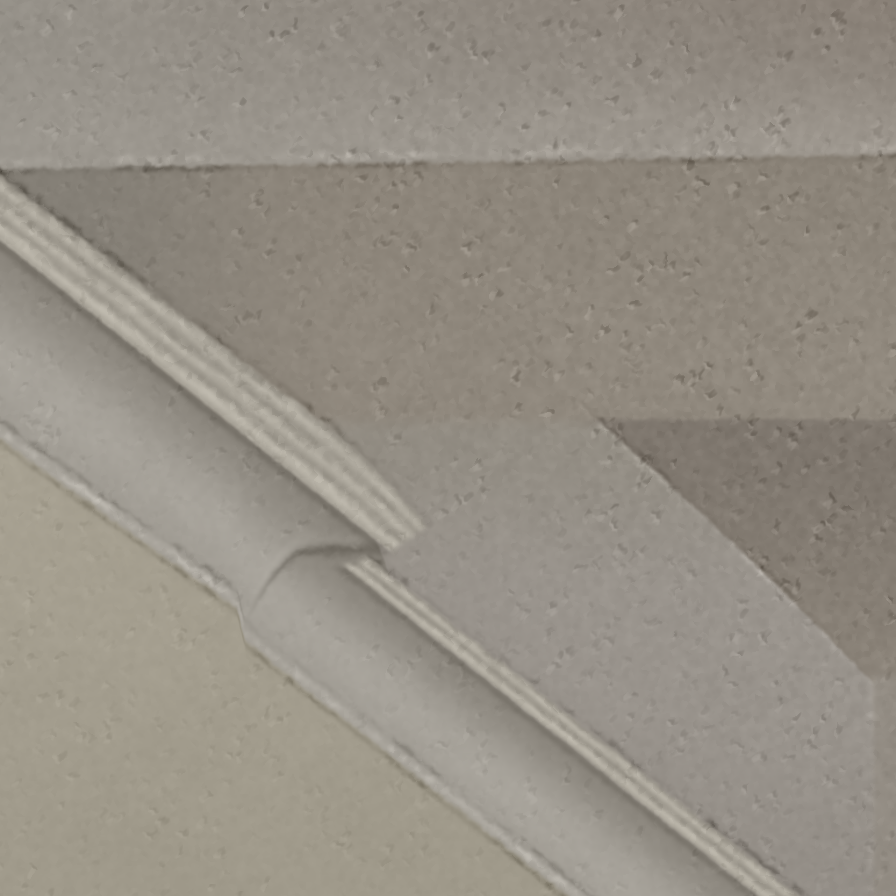
Reproduce this texture procedurally as a WebGL 1 fragment shader.

```glsl
precision highp float;
// Weathered plaster planes crossed by two stepped diagonal mouldings with ribbed edges.
uniform vec2 u_resolution;

vec2 hash2(vec2 p) {
  return fract(sin(vec2(dot(p, vec2(127.1, 311.7)), dot(p, vec2(269.5, 183.3)))) * 43758.5);
}

// x: distance to the nearest cell point, y: random value of that cell
vec2 cellular(vec2 p) {
  vec2 cell = floor(p), best = vec2(9.0, 0.0);
  for (int j = -1; j <= 1; j++) {
    for (int i = -1; i <= 1; i++) {
      vec2 id = cell + vec2(float(i), float(j));
      vec2 h = hash2(id);
      float d = length(id + h - p);
      if (d < best.x) best = vec2(d, fract(h.x * 13.0 + h.y * 7.0));
    }
  }
  return best;
}

float waves(vec2 p) {
  return sin(p.x + 1.7 * sin(p.y * 0.8)) * 0.5
       + sin(p.y * 1.9 + p.x * 0.7) * 0.3
       + sin(p.x * 3.7 - p.y * 2.3) * 0.2;
}

float past(float d, float soft) { return smoothstep(-soft, soft, d); }
float ridge(float d, float width) { return exp(-d * d / (width * width)); }

// Depth of sparse irregular pits
float pits(vec2 p) {
  vec2 c = cellular(p);
  return (1.0 - smoothstep(0.08, 0.5, c.x)) * smoothstep(0.72, 0.95, c.y);
}

// Light ribs and worn grooves across a moulding, t = 0 at its upper edge
vec3 ribs(float t, float count, float wear) {
  float rib = 0.5 + 0.5 * cos(6.2832 * (t * count - 0.5) + 0.5 * wear);
  float light = 0.3 + 0.55 * rib + 0.22 * wear + 0.25 * smoothstep(0.6, 0.9, t);
  return mix(vec3(0.565, 0.545, 0.505), vec3(0.715, 0.695, 0.65), light);
}

void main() {
  vec2 uv = gl_FragCoord.xy / u_resolution;
  float x = uv.x, y = 1.0 - uv.y;
  vec2 chip = cellular(uv * 64.0), grain = cellular(uv * 125.0);
  float patches = smoothstep(-0.35, 0.4, waves(uv * 31.0));
  float broken = (smoothstep(0.2, 0.7, chip.x) + 0.6 * grain.y) * (0.4 + 0.9 * patches);
  float rough = 0.5 * waves(uv * 140.0) + 1.6 * (chip.x - 0.45) + 0.8 * (grain.x - 0.45);
  float yw = y + 0.002 * rough, ys = y + 0.0008 * rough;

  // Upper plane, browner to the right and brighter above its lower lip
  float lip = yw - (0.189 - 0.0165 * x);
  vec3 col = mix(vec3(0.59, 0.572, 0.54), vec3(0.535, 0.5, 0.463), x * (1.0 - 3.5 * y));
  col += 0.045 * smoothstep(0.04, 0.17, y) * (0.4 + 0.6 * x);

  // Recessed middle plane
  vec3 middle = mix(vec3(0.52, 0.5, 0.465), vec3(0.558, 0.528, 0.485), smoothstep(0.05, 0.4, x));
  middle += 0.02 * (smoothstep(0.2, 0.4, y) - 0.5) * x;
  col = mix(col, middle, past(lip, 0.0035));
  col += broken * (0.03 * ridge(lip + 0.008, 0.005) - 0.065 * ridge(lip - 0.003, 0.004));

  // Dark corner on the right
  float shade = past(yw - 0.468, 0.004) * past(x - 0.66, 0.012);
  col = mix(col, mix(vec3(0.495, 0.465, 0.43), vec3(0.54, 0.51, 0.47), smoothstep(0.47, 0.76, y)), shade);

  // Pale sloping plane and the narrow strip beside it
  float k = x - 0.651;
  float diagonal = yw - (0.456 + 0.85 * k + 0.3 * k * max(k, 0.0));
  float slope = past(diagonal, 0.0035) * past(yw - 0.472, mix(0.016, 0.009, x));
  vec3 pale = mix(vec3(0.575, 0.553, 0.515), vec3(0.6, 0.578, 0.55), smoothstep(0.47, 0.68, y));
  pale -= 0.02 * smoothstep(0.75, 1.0, y) * x;
  col = mix(col, pale, slope);
  float onEdge = smoothstep(0.635, 0.67, x) * (1.0 - smoothstep(0.95, 0.98, x));
  col += broken * onEdge * (0.04 * ridge(diagonal - 0.004, 0.004) - 0.05 * ridge(diagonal + 0.005, 0.004));
  float side = past(x - 0.975 + 0.002 * rough, 0.005) * past(y - 0.755, 0.01);
  col = mix(col, vec3(0.575, 0.55, 0.515), side);
  col += 0.03 * broken * ridge(x - 0.972, 0.005) * past(y - 0.76, 0.01);

  // Edges of the two mouldings
  float upper1 = 0.197 + 0.764 * x + 1.6 * pow(max(x - 0.35, 0.0), 2.0);
  float lower1 = 0.268 + 0.797 * x;
  float upper2 = 0.301 + 0.784 * x, lower2 = 0.3254 + 0.797 * x;
  float bottom = mix(0.49 + 0.714 * x, 0.499 + 0.79 * x, past(x - 0.269, 0.006));
  float joint = yw - (0.612 + 14.0 * pow(max(0.35 - x, 0.0), 2.0));
  float second = max(past(joint, 0.005), past(x - 0.435, 0.005));
  float top = mix(lower1, lower2, second);

  // Rounded bodies, dark under the ribs and lighter toward the foot
  float across = clamp((y - top) / (bottom - top), 0.0, 1.0);
  vec3 body = mix(vec3(0.54, 0.52, 0.485), vec3(0.655, 0.638, 0.605), smoothstep(0.0, 0.6, across));
  body -= 0.02 * smoothstep(0.65, 0.88, across);
  float onJoint = smoothstep(0.27, 0.31, x) * (1.0 - smoothstep(0.4, 0.44, x));
  body -= onJoint * (0.1 * ridge(joint - 0.002, 0.006) - 0.02 * ridge(joint + 0.011, 0.006));
  float bodyTop = mix(lower1, lower2, smoothstep(0.415, 0.455, x));
  col = mix(col, body, past(yw - bodyTop, 0.005));

  // Warm wall below, with a worn rim and a broken thin shadow
  float foot = yw - bottom;
  vec3 wall = mix(vec3(0.65, 0.626, 0.566), vec3(0.625, 0.602, 0.543), smoothstep(0.55, 1.0, y));
  col = mix(col, wall, past(foot, 0.004));
  col += (0.3 + 0.6 * broken) * (0.065 * ridge(foot + 0.008, 0.006) - 0.1 * ridge(foot - 0.005, 0.0045));
  col -= 0.06 * broken * ridge(foot + 0.02, 0.005);

  // Ribbed strips with shadows on both sides, worn in streaks along their length
  float end1 = 1.0 - past(yw - 0.615 + 0.7 * (x - 0.437), 0.008);
  float end2 = past(yw - 0.6315 + 0.365 * (x - 0.384), 0.006);
  float wear = 0.6 * waves(vec2((x + y) * 28.0, (y - 0.785 * x) * 190.0))
             + 0.5 * (chip.x - 0.45) + 0.7 * (grain.y - 0.5);
  col -= end1 * (0.08 * broken * ridge(yw - upper1 + 0.005, 0.006) + 0.075 * ridge(ys - lower1 - 0.006, 0.007));
  float strip1 = past(yw - upper1, 0.004) * past(lower1 - ys, 0.003) * end1;
  col = mix(col, ribs((ys - upper1) / (lower1 - upper1), 3.0, wear), strip1);
  col -= end2 * (0.075 * broken * ridge(yw - upper2 + 0.005, 0.006) + 0.06 * ridge(ys - lower2 - 0.006, 0.006));
  float strip2 = past(yw - upper2, 0.004) * past(lower2 - ys, 0.003) * end2;
  col = mix(col, ribs((ys - upper2) / (lower2 - upper2), 2.0, wear), strip2);

  // Mottling, soft grain and small lit pits, strongest on the upper right planes
  float coarse = mix(0.5, 1.1, smoothstep(-0.35, 0.35, x - y));
  col += 0.004 * waves(uv * 23.0) + 0.003 * waves(uv.yx * 75.0);
  col += coarse * (0.04 * (grain.y - 0.5) * (1.0 - grain.x) + 0.022 * (chip.x - 0.45));
  vec2 pitted = uv * 78.0 + 0.35 * vec2(waves(uv * 210.0), waves(uv.yx * 190.0));
  float relief = pits(pitted) - 0.65 * pits(pitted + vec2(0.3, 0.4));
  col -= 0.075 * coarse * (0.5 + 0.6 * patches) * relief;
  gl_FragColor = vec4(col, 1.0);
}
```
